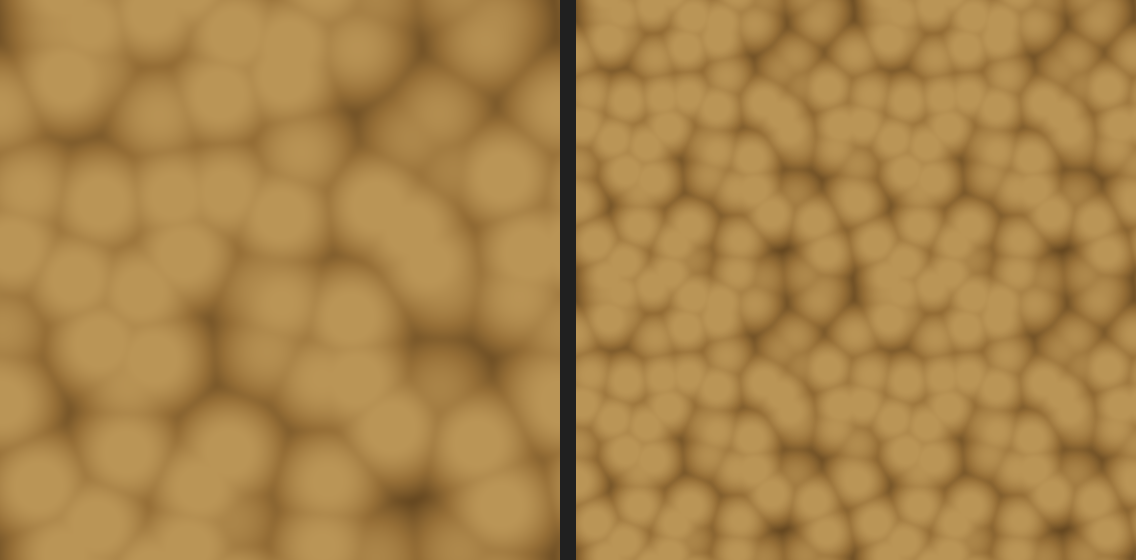
Left: one tile. Right: repeated 2 by 2.
This texture is drawn by a Shadertoy shader. Its source:

```glsl
// Soft, rounded tan pebbles packed together, with dark hollows where they part.
// Each is a ball at a random depth in a wrapped grid; a smooth minimum of the
// distances to the ball centres gives the shade, from flat crown to deep crease.

const int   CELLS       = 8;      // grid cells per side, whole so it tiles
const float JITTER      = 0.98;   // scatter of centres inside their cells
const float MAX_DEPTH   = 0.65;   // depth of the lowest balls, in cells
const float SHARPNESS   = 26.0;   // higher gives crisper creases
const float CROWN       = 0.31;   // distance at which shading starts, in cells
const float FALLOFF     = 1.5;    // curve of the shading beyond the crown
const float SHADE_GAIN  = 1.18;   // strength of the shading
const float MID_SHADE   = 0.36;   // shade at which FLANK is reached

const vec3 TOP    = vec3(0.730, 0.584, 0.337);
const vec3 FLANK  = vec3(0.590, 0.435, 0.215);
const vec3 HOLLOW = vec3(0.300, 0.200, 0.080);

// Integer hash: three random values in 0..1 for a grid cell
vec3 hash3(ivec2 cell) {
    uvec3 v = uvec3(uint(cell.x), uint(cell.y), 17u) * 1664525u + 1013904223u;
    v.x += v.y * v.z; v.y += v.z * v.x; v.z += v.x * v.y;
    v ^= v >> 16u;
    v.x += v.y * v.z; v.y += v.z * v.x; v.z += v.x * v.y;
    return vec3(v >> 8u) / 16777216.0;
}

// Smooth distance to the nearest ball centre, wrapping at the canvas edges
float pebbleDistance(vec2 p) {
    ivec2 home = ivec2(floor(p));
    float sum = 0.0;
    for (int y = -2; y <= 2; y++) {
        for (int x = -2; x <= 2; x++) {
            ivec2 cell = home + ivec2(x, y);
            vec3 rnd = hash3((cell + 2 * CELLS) % CELLS);
            vec2 centre = vec2(cell) + 0.5 + JITTER * (rnd.xy - 0.5);
            float depth = MAX_DEPTH * rnd.z * rnd.z;
            sum += exp(-SHARPNESS * length(vec3(p - centre, depth)));
        }
    }
    return -log(sum) / SHARPNESS;
}

// Colour ramp from lit crown through flank to hollow
vec3 pebbleColour(float shade) {
    vec3 upper = mix(TOP, FLANK, min(shade / MID_SHADE, 1.0));
    return mix(upper, HOLLOW, clamp((shade - MID_SHADE) / (1.0 - MID_SHADE), 0.0, 1.0));
}

void mainImage(out vec4 fragColor, in vec2 fragCoord) {
    vec2 p = fragCoord / iResolution.xy * float(CELLS);
    float beyond = max(pebbleDistance(p) - CROWN, 0.0);
    float shade = SHADE_GAIN * pow(beyond, FALLOFF);
    fragColor = vec4(pebbleColour(shade), 1.0);
}
```
